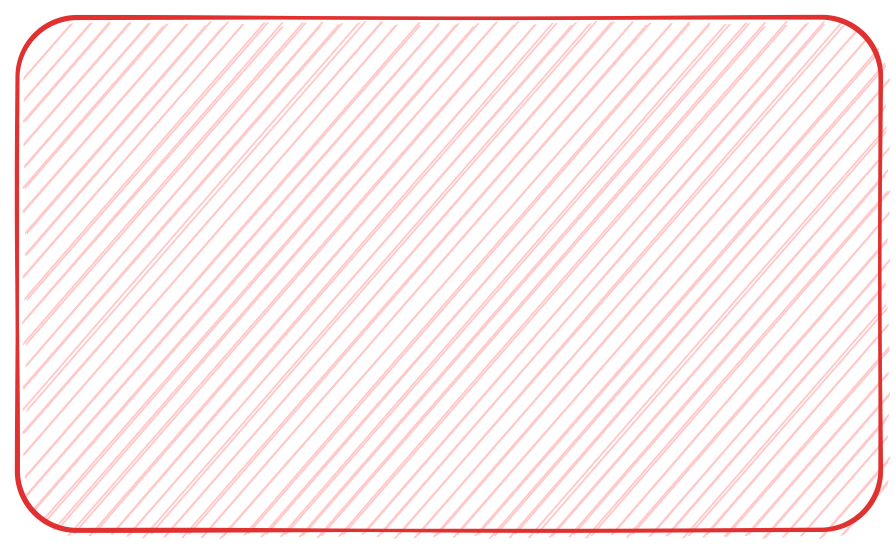
This pattern is drawn by a WebGL 1 fragment shader. Its source:

```glsl
precision highp float;
// Hand-sketched rounded red frame filled with slanted pink double-stroke hatching.

uniform vec2 u_resolution;

const vec3 PAPER = vec3(1.0);
const vec3 HATCH_PINK = vec3(1.0, 0.788, 0.788);
const vec3 FRAME_RED = vec3(0.88, 0.19, 0.19);

// All lengths are fractions of the canvas height.
const vec2 FRAME_CENTER = vec2(0.8163, 0.502);
const vec2 FRAME_HALF = vec2(0.7845, 0.466);
const float CORNER_RADIUS = 0.108;
const float FRAME_HALF_WIDTH = 0.0029;

const float HATCH_ANGLE = 0.8552;
const float HATCH_SPACING = 0.02646;
const float HATCH_HALF_WIDTH = 0.0017;
const float HATCH_JITTER = 0.0042;
const vec2 HATCH_SHIFT = vec2(0.013, -0.011);

float hash(vec2 p) {
  vec3 q = fract(p.xyx * vec3(0.1031, 0.1030, 0.0973));
  q += dot(q, q.yzx + 33.33);
  return fract((q.x + q.y) * q.z);
}

float signedHash(vec2 p) {
  return 2.0 * hash(p) - 1.0;
}

float roundBox(vec2 p, vec2 halfSize, float radius) {
  vec2 q = abs(p) - halfSize + radius;
  return length(max(q, 0.0)) + min(max(q.x, q.y), 0.0) - radius;
}

// Antialiased coverage of the region where distance is negative.
float coverage(float distance, float pixel) {
  return clamp(0.5 - distance / pixel, 0.0, 1.0);
}

// One pass of hatching: every line gets its own tilt, bow and end points.
float hatchPass(vec2 p, float pass, float pixel) {
  vec2 along = vec2(cos(HATCH_ANGLE), sin(HATCH_ANGLE));
  vec2 across = vec2(along.y, -along.x);
  float position = dot(p, across);
  float line = floor(position / HATCH_SPACING + 0.5);
  vec2 seed = vec2(line + 71.0, pass * 17.0 + 3.0);

  float travel = dot(p - FRAME_CENTER, along);
  float t = clamp(travel * 0.55 + 0.5, 0.0, 1.0);
  float tilt = mix(signedHash(seed), signedHash(seed + 5.3), t);
  float bow = 0.3 * signedHash(seed + 9.7) * sin(3.14159 * t);
  float offset = HATCH_JITTER * (tilt + bow);
  float stroke = abs(position - line * HATCH_SPACING - offset) - HATCH_HALF_WIDTH;

  float endJitter = 0.005 * signedHash(seed + 13.1 * step(0.0, travel));
  float clip = roundBox(p - FRAME_CENTER - HATCH_SHIFT, FRAME_HALF, CORNER_RADIUS);
  return coverage(stroke, pixel) * coverage(clip + endJitter, pixel);
}

// One pass of the outline, bent by slow layered sines.
float framePass(vec2 p, float phase, float pixel) {
  vec2 q = p - FRAME_CENTER;
  vec2 wobble = 0.0015 * sin(q.yx * vec2(4.3, 2.6) + phase)
              + 0.0007 * sin(q.yx * vec2(9.0, 6.1) + phase * 2.3 + q.xy);
  float edge = roundBox(q + wobble, FRAME_HALF, CORNER_RADIUS);
  return coverage(abs(edge) - FRAME_HALF_WIDTH, pixel);
}

void main() {
  float pixel = 1.0 / u_resolution.y;
  vec2 p = gl_FragCoord.xy * pixel;
  vec3 color = PAPER;

  // Each stroke is drawn twice, as by a restless pen.
  for (int i = 0; i < 2; i++) {
    color = mix(color, HATCH_PINK, hatchPass(p, float(i), pixel));
  }
  for (int i = 0; i < 2; i++) {
    color = mix(color, FRAME_RED, framePass(p, 0.6 + 2.1 * float(i), pixel));
  }

  gl_FragColor = vec4(color, 1.0);
}
```
